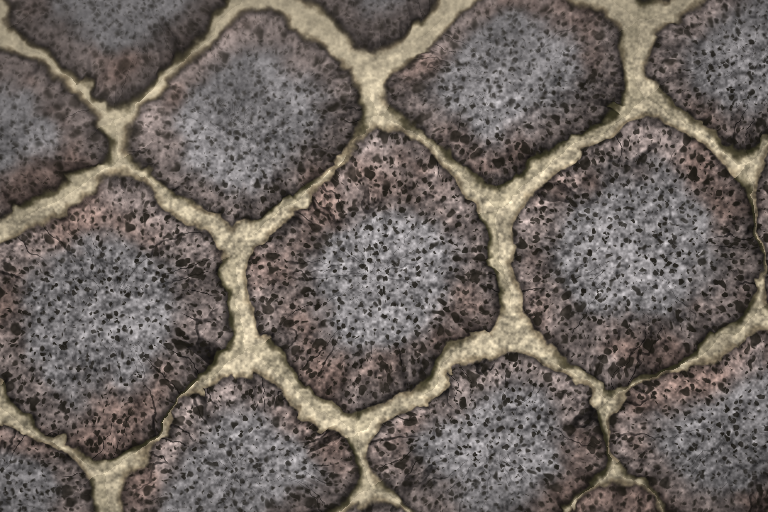
Reproduce this texture procedurally as a Shadertoy shader.

```glsl
// Weathered basalt columns seen end-on: a weighted hexagonal lattice of chipped
// stones with grey cores, rusty rims and gas pores, set in broken sandy joints.
// Focus softens towards the upper left.

float hash(vec2 p) {
    vec3 q = fract(vec3(p.xyx) * 0.1031);
    q += dot(q, q.yzx + 33.33);
    return fract((q.x + q.y) * q.z);
}

vec2 hash2(vec2 p) { return vec2(hash(p), hash(p + 71.7)); }

float noise(vec2 p) {
    vec2 i = floor(p), f = fract(p);
    f = f * f * (3.0 - 2.0 * f);
    return mix(mix(hash(i), hash(i + vec2(1, 0)), f.x),
               mix(hash(i + vec2(0, 1)), hash(i + vec2(1, 1)), f.x), f.y);
}

float fbm(vec2 p) {
    float sum = 0.0, amp = 0.53;
    for (int i = 0; i < 4; i++) {
        sum += amp * noise(p);
        p = mat2(1.6, 1.2, -1.2, 1.6) * p + 13.1;
        amp *= 0.5;
    }
    return sum;
}

float smoothMin(float a, float b, float k) {
    float h = max(k - abs(a - b), 0.0) / k;
    return min(a, b) - 0.25 * h * h * k;
}

// Distance to scattered pits, in cell units, drawn out along one direction
float pores(vec2 p, float size, vec2 along, float stretch) {
    p += 0.4 * (vec2(noise(p * 2.7), noise(p * 2.7 + 31.0)) - 0.5);
    vec2 base = floor(p);
    float dist = 1.0;
    for (int y = -1; y <= 1; y++)
    for (int x = -1; x <= 1; x++) {
        vec2 id = base + vec2(x, y);
        vec2 d = p - id - hash2(id);
        d -= along * dot(d, along) * stretch;
        float h = hash(id + 5.3);
        dist = min(dist, length(d) - size * h * mix(0.4, 1.0, h));
    }
    return dist;
}

// Stone centres on a slightly tilted hexagonal lattice; the middle row is larger
const mat2 lattice = mat2(0.5, 0.058, 0.265, 0.365);
const vec2 origin = vec2(0.72, 0.445);

vec2 stoneCentre(vec2 id) {
    return origin + lattice * (id + 0.1 * (hash2(id + 40.0) - 0.5));
}

float stoneWeight(vec2 id) { return 0.032 * (1.0 - min(abs(id.y), 1.0)); }

void mainImage(out vec4 fragColor, in vec2 fragCoord) {
    vec2 p = fragCoord / iResolution.y;
    float aa = 1.0 / iResolution.y;
    float blur = smoothstep(0.58, 1.05, p.y + 0.25 * (0.75 - p.x));
    blur = max(blur, 0.35 * (1.0 - smoothstep(0.0, 0.15, p.y)));

    // Ragged outlines
    vec2 w = p + 0.09 * (vec2(fbm(p * 5.0), fbm(p * 5.0 + 9.0)) - 0.5);
    w += 0.022 * (vec2(fbm(p * 32.0), fbm(p * 32.0 + 20.0)) - 0.5);

    // Owning stone
    vec2 base = round(inverse(lattice) * (w - origin));
    vec2 stoneId = base, centre = origin;
    float best = 9.0;
    for (int y = -2; y <= 2; y++)
    for (int x = -2; x <= 2; x++) {
        vec2 id = base + vec2(x, y), c = stoneCentre(id);
        float d = dot(w - c, w - c) - stoneWeight(id);
        if (d < best) { best = d; stoneId = id; centre = c; }
    }
    float radius = distance(w, centre);
    vec2 outward = (w - centre) / max(radius, 0.001);

    // Rounded distance to its border, and the side that border lies on
    float edge = 1.0, closest = 1.0;
    vec2 side = vec2(0);
    for (int y = -2; y <= 2; y++)
    for (int x = -2; x <= 2; x++) {
        if (x == 0 && y == 0) continue;
        vec2 id = stoneId + vec2(x, y), span = stoneCentre(id) - centre;
        float gap = length(span);
        float bias = stoneWeight(stoneId) - stoneWeight(id);
        float d = 0.5 * (gap + bias / gap) - dot(w - centre, span / gap);
        if (d < closest) { closest = d; side = span / gap; }
        edge = smoothMin(edge, d, 0.055);
    }
    // Joints swell in places, close up in others, and bite into radial furrows
    vec2 ray = outward * 8.0 + stoneId * 17.0 + radius * 6.0;
    float furrow = smoothstep(0.6, 0.85, noise(ray));
    float swell = smoothstep(0.35, 0.8, noise(p * 4.0));
    float inside = edge - 0.002 - 0.019 * swell - 0.009 * furrow - 0.009 * blur;
    float lit = dot(side, normalize(vec2(-0.6, 0.8)));

    // Stone body: grey core, brown rim with rust
    float core = 1.0 - smoothstep(0.12, 0.2, radius + 0.12 * (fbm(p * 14.0) - 0.5));
    core *= smoothstep(0.02, 0.08, inside);
    float rust = smoothstep(0.45, 0.75, fbm(p * 8.0 + 3.0)) * (1.0 - core);
    vec3 stone = mix(vec3(0.485, 0.44, 0.425), vec3(0.5, 0.487, 0.49), core);
    stone = mix(stone, vec3(0.46, 0.36, 0.32), 0.5 * rust);

    // Grainy relief, a worn ring around the core, furrows and fine cracks
    float sharp = 1.0 - 0.7 * blur;
    float relief = fbm(p * 62.0) - fbm(p * 62.0 + vec2(-0.3, 0.4));
    float grain = 0.55 * noise(p * 210.0) + 0.45 * noise(p * 120.0 + 7.0) - 0.5;
    float crack = abs(noise(ray * 0.9 + 1.2 * fbm(p * 16.0)) - 0.5);
    crack = (1.0 - smoothstep(0.01, 0.05, crack)) * smoothstep(0.5, 0.7, noise(p * 13.0));
    stone *= 1.0 + (0.95 * relief + 0.9 * grain) * sharp + 0.6 * (fbm(p * 11.0) - 0.5);
    stone *= 1.0 - 0.25 * furrow * (1.0 - core);
    stone *= 1.0 - 0.9 * core * (1.0 - core) * noise(p * 12.0);
    stone *= 1.0 - 0.55 * crack * (1.0 - 0.6 * core) * sharp;
    stone *= 1.0 + 0.28 * lit * (1.0 - smoothstep(0.0, 0.07, inside));
    stone *= mix(0.35, 1.0, smoothstep(-0.004, 0.018, inside));

    // Small pits everywhere, larger drawn-out ones in the rim
    float fine = pores(p * 70.0, 0.37, outward, 0.25 * (1.0 - core));
    float coarse = pores(p * 32.0 + 50.0, mix(0.32, 0.17, core), outward, 0.3);
    float fineSoft = 70.0 * aa * 0.8 + 0.2 * blur;
    float coarseSoft = 32.0 * aa + 0.12 * blur;
    float pit = max(1.0 - smoothstep(-fineSoft, fineSoft, fine),
                    1.0 - smoothstep(-coarseSoft, coarseSoft, coarse));
    float pitDepth = mix(0.65, 1.0, noise(p * 45.0)) * mix(0.92, 0.6, blur);
    stone = mix(stone, vec3(0.1, 0.09, 0.07), pit * pitDepth);

    // Rough sandy joint, shadowed beside the stones
    float depth = smoothstep(0.0, 0.013, -inside + 0.016 * (fbm(p * 40.0) - 0.5));
    vec3 sand = mix(vec3(0.48, 0.43, 0.35), vec3(0.74, 0.69, 0.59), depth);
    sand *= 1.0 + (0.6 * grain + 0.6 * relief) * sharp + 0.5 * (fbm(p * 18.0) - 0.5);
    float shadow = (1.0 - 0.8 * depth) * smoothstep(-0.4, 0.7, -lit);
    shadow *= smoothstep(0.2, 0.55, noise(p * 9.0)) * (1.0 - 0.5 * blur);
    sand = mix(sand, vec3(0.14, 0.14, 0.08), 0.85 * shadow);

    float rimSoft = 1.2 * aa + 0.006 * blur;
    vec3 color = mix(sand, stone, smoothstep(-rimSoft, rimSoft, inside));

    // Gentle falloff towards the corners
    vec2 v = fragCoord / iResolution.xy - 0.5;
    color *= 1.06 - 0.5 * dot(v, v);
    fragColor = vec4(clamp(color, 0.0, 1.0), 1.0);
}
```
